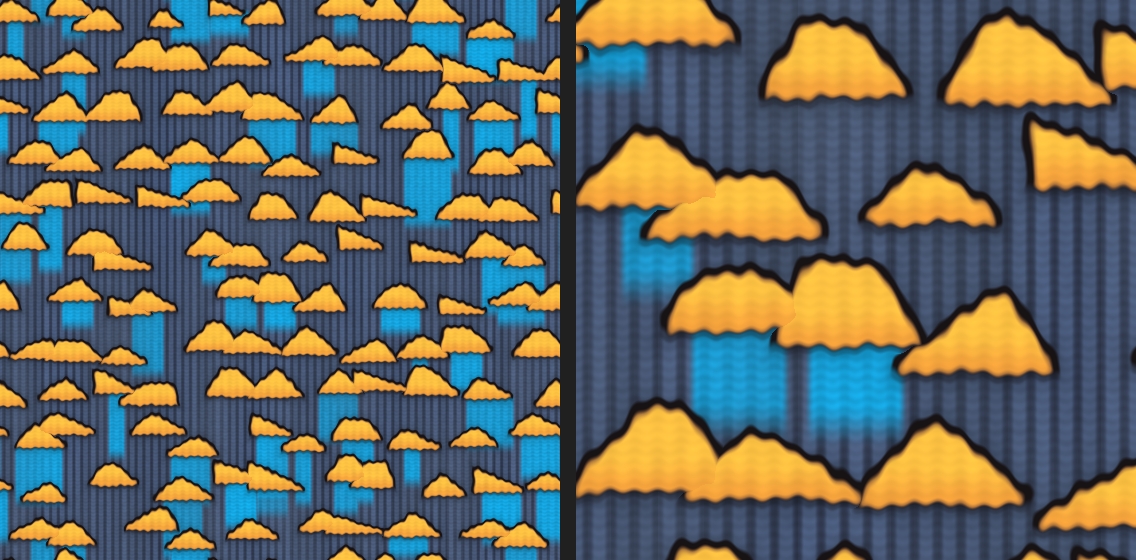
Left: the whole. Right: its middle third, enlarged.
A Shadertoy shader for this pattern:

```glsl
// Golden flat-based caps scattered over ribbed slate cloth with soft blue bands.
// Caps are rounded half-plane shapes on a jittered, staggered grid; the bands hang
// below some of them, snapped to the ribs. All grids and noise wrap at the edges.

const vec2 GRID = vec2(10.0, 12.0);      // cap cells; even row count keeps the stagger
const float RIBS = 72.0;                 // vertical ribs across the canvas
const float WEAVE = 160.0;               // fine cross threads
const vec2 HALF_WIDTH = vec2(0.027, 0.053);
const vec2 HEIGHT = vec2(0.036, 0.056);
const float WALL = 0.007;                // upright rim at the foot of a cap
const float ROUNDING = 0.008;
const float WOBBLE = 0.0026;
const float OUTLINE = 0.0042;
const float SLICED_SHARE = 0.16;         // caps with an upright left side
const float BAND_SHARE = 0.40;           // caps with a blue band below
const vec2 BAND_LENGTH = vec2(0.06, 0.15);

const vec3 SLATE = vec3(0.29, 0.355, 0.475);
const vec3 GROOVE = vec3(0.165, 0.19, 0.255);
const vec3 BLUE = vec3(0.07, 0.68, 0.92);
const vec3 YELLOW = vec3(1.0, 0.765, 0.26);
const vec3 ORANGE = vec3(0.96, 0.635, 0.235);
const vec3 BROWN = vec3(0.56, 0.37, 0.22);
const vec3 INK = vec3(0.09, 0.07, 0.075);
const float TAU = 6.2831853;

vec4 hash4(vec2 cell) {
    vec4 q = fract(cell.xyxy * vec4(0.1031, 0.1030, 0.0973, 0.1099));
    q += dot(q, q.wzxy + 33.33);
    return fract((q.xxyz + q.yzzw) * q.zywx);
}

float cornerGradient(vec2 corner, vec2 offset, vec2 period) {
    float angle = TAU * hash4(mod(corner, period) + 17.0).x;
    return dot(vec2(cos(angle), sin(angle)), offset);
}

// Gradient noise repeating after a whole number of lattice cells.
float noise(vec2 uv, vec2 period) {
    vec2 p = uv * period, i = floor(p), f = p - i;
    vec2 s = f * f * f * (f * (f * 6.0 - 15.0) + 10.0), e = vec2(1.0, 0.0);
    return mix(mix(cornerGradient(i, f, period), cornerGradient(i + e, f - e, period), s.x),
               mix(cornerGradient(i + e.yx, f - e.yx, period),
                   cornerGradient(i + 1.0, f - 1.0, period), s.x), s.y);
}

float smoothMax(float a, float b, float k) {
    float h = max(k - abs(a - b), 0.0) / k;
    return max(a, b) + h * h * k * 0.25;
}

// Distance to a cap whose foot is centred on the origin.
float capDistance(vec2 p, vec4 r) {
    float a = mix(HALF_WIDTH.x, HALF_WIDTH.y, sqrt(r.x));
    float h = mix(HEIGHT.x, HEIGHT.y, r.y) * mix(0.8, 1.0, r.x);
    float crown = a * mix(-0.35, 0.35, r.z);
    float flatTop = a * 0.5 * r.w * r.w;
    if (r.w < SLICED_SHARE) crown = -a + flatTop;
    float rise = h - WALL;
    vec2 leftNormal = normalize(vec2(-rise, a + crown - flatTop));
    vec2 rightNormal = normalize(vec2(rise, a - crown - flatTop));
    float d = smoothMax(dot(p - vec2(-a, WALL), leftNormal),
                        dot(p - vec2(a, WALL), rightNormal), ROUNDING);
    d = smoothMax(d, p.y - h, ROUNDING);
    d = smoothMax(d, abs(p.x) - a, 0.004);
    return smoothMax(d, -p.y, 0.003);
}

// Strength of the blue band hanging from a cap foot.
float bandStrength(vec2 uv, vec2 foot, vec4 r) {
    float width = floor(mix(2.0, 6.99, r.x)) / RIBS;
    float left = floor((foot.x - 0.5 * width) * RIBS + 0.5) / RIBS;
    float across = smoothstep(-0.003, 0.003, uv.x - left)
                 * smoothstep(-0.003, 0.003, left + width - uv.x);
    float depth = foot.y + 0.012 - uv.y, len = mix(BAND_LENGTH.x, BAND_LENGTH.y, r.y);
    float along = smoothstep(0.0, 0.015, depth) * smoothstep(0.0, 0.028, len - depth);
    return across * along * mix(0.6, 1.0, sqrt(r.z));
}

void mainImage(out vec4 fragColor, in vec2 fragCoord) {
    vec2 uv = fragCoord / iResolution.xy;
    float soft = max(0.0012, 0.8 / iResolution.y);
    float ribWave = 0.5 + 0.5 * cos(TAU * RIBS * uv.x);
    float thread = sin(TAU * WEAVE * uv.y + 2.0 * ribWave);
    vec2 wobble = WOBBLE * vec2(noise(uv, vec2(44.0)), noise(uv.yx, vec2(50.0))) * 1.6;

    // Gather the nearest cap and the strongest band from the cells around.
    float d = 1.0, footY = 0.0, band = 0.0;
    vec2 home = floor(uv * GRID);
    for (int j = -1; j <= 3; j++) for (int i = -1; i <= 1; i++) {
        vec2 cell = home + vec2(i, j), id = mod(cell, GRID);
        vec4 place = hash4(id + 3.0), shape = hash4(id + 51.0), tint = hash4(id + 97.0);
        vec2 jitter = vec2(mix(0.15, 0.85, place.x), mix(0.2, 0.7, place.y));
        vec2 foot = (cell + jitter + vec2(0.5 * mod(id.y, 2.0), 0.0)) / GRID;
        vec2 p = uv - foot + wobble;
        p.y += 0.0022 * ribWave;
        float capD = capDistance(p, shape);
        if (capD < d) { d = capD; footY = p.y; }
        float cluster = 0.5 * noise(id / GRID, vec2(3.0));
        if (place.z < BAND_SHARE + cluster) band = max(band, bandStrength(uv, foot, tint));
    }

    // Ribbed cloth: uneven grooves, broad fading and a fine cross weave.
    float ribTone = hash4(vec2(mod(floor(uv.x * RIBS + 0.5), RIBS), 7.0)).x;
    float fade = noise(uv, vec2(12.0, 4.0));
    float ridge = smoothstep(0.0, 0.75, ribWave + 0.25 * fade);
    float light = mix(1.0, ridge, clamp(0.65 + 0.7 * fade, 0.25, 0.9));
    vec3 color = mix(GROOVE, SLATE, light) * (0.93 + 0.14 * ribTone);
    color += vec3(0.0, 0.01, 0.04) * fade;
    color = mix(color, BLUE * (0.95 + 0.05 * ridge), band * (0.93 + 0.2 * fade));
    color *= 1.0 + 0.035 * thread + 0.06 * noise(uv, vec2(128.0));

    // Soft shade around the cap and a firm line on its upper sides.
    color *= 1.0 - 0.4 * exp(-max(d, 0.0) / 0.005);
    float line = 1.0 - smoothstep(OUTLINE - soft, OUTLINE + soft, d);
    color = mix(color, INK, line * mix(0.2, 1.0, smoothstep(-0.002, 0.003, footY)));

    // Cap body: orange foot, yellow crown, brown rim.
    vec3 body = mix(ORANGE, YELLOW, smoothstep(0.002, 0.024, footY));
    body *= 0.975 + 0.035 * ribWave + 0.012 * thread + 0.04 * noise(uv, vec2(64.0));
    body = mix(body, BROWN, smoothstep(-0.0035, 0.0005, d));
    color = mix(color, body, 1.0 - smoothstep(-soft, soft, d));
    fragColor = vec4(color, 1.0);
}
```
